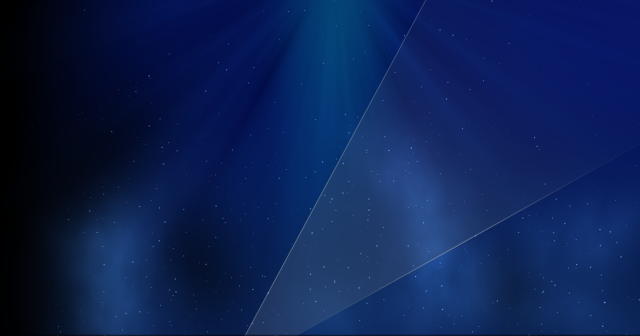
Write a WebGL 1 fragment shader that draws this background.

```glsl
precision highp float;
uniform vec2 u_resolution;

vec2 hash2(vec2 p) {
  vec2 q = vec2(dot(p, vec2(127.1, 311.7)), dot(p, vec2(269.5, 183.3)));
  return fract(sin(q) * 43758.5);
}

float gradientCorner(vec2 cell, vec2 offset, vec2 f) {
  return dot(hash2(cell + offset) * 2.0 - 1.0, f - offset);
}

float gradientNoise(vec2 p) {
  vec2 i = floor(p), f = fract(p);
  vec2 u = f * f * f * (f * (f * 6.0 - 15.0) + 10.0);
  float low = mix(gradientCorner(i, vec2(0, 0), f), gradientCorner(i, vec2(1, 0), f), u.x);
  float high = mix(gradientCorner(i, vec2(0, 1), f), gradientCorner(i, vec2(1, 1), f), u.x);
  return mix(low, high, u.y);
}

float fbm(vec2 p) {
  float sum = 0.0, gain = 0.6;
  for (int i = 0; i < 4; i++) {
    sum += gain * gradientNoise(p);
    p = mat2(1.6, 1.2, -1.2, 1.6) * p + 3.7;
    gain *= 0.5;
  }
  return sum;
}

// Soft ellipse turned counter-clockwise by tilt
float glow(vec2 p, vec2 center, vec2 radius, float tilt) {
  float c = cos(tilt), s = sin(tilt);
  vec2 d = mat2(c, -s, s, c) * (p - center) / radius;
  return exp(-dot(d, d));
}

float band(float x, float center, float width) {
  float d = (x - center) / width;
  return exp(-d * d);
}

// Scattered specks: one randomly placed star per occupied cell
float stars(vec2 p, float scale, float density) {
  vec2 cell = floor(p * scale);
  vec2 pick = hash2(cell + scale);
  vec2 center = (cell + 0.15 + 0.7 * hash2(cell + 41.3)) / scale;
  float radius = mix(0.0018, 0.0028, pick.y * pick.y);
  float speck = 1.0 - smoothstep(0.0, radius * 1.4, distance(p, center));
  return speck * step(pick.x, density) * (0.12 + 0.55 * pick.y * pick.y);
}

void main() {
  vec2 p = gl_FragCoord.xy / u_resolution * vec2(1.91, 1.0);

  // Night gradient, dark toward the left
  vec3 color = mix(vec3(0.028, 0.105, 0.27), vec3(0.010, 0.062, 0.30), smoothstep(0.1, 0.8, p.y));
  color += vec3(0.005, 0.01, 0.07) * glow(p, vec2(1.85, 0.85), vec2(0.6, 0.4), 0.0);
  color *= smoothstep(-0.02, 0.56, p.x);
  color *= 1.0 - 0.6 * glow(p, vec2(0.27, 0.50), vec2(0.34, 0.15), 0.75);
  color += vec3(0.003, 0.008, 0.025) * smoothstep(0.0, 0.2, p.x);

  // Light shafts fanning from above
  vec2 fromLamp = p - vec2(1.0, 1.13);
  float angle = atan(fromLamp.x, -fromLamp.y);
  float reach = length(fromLamp);
  float shaft = gradientNoise(vec2(angle * 7.0, 2.4)) + 0.6 * gradientNoise(vec2(angle * 21.0, 8.6));
  shaft += 0.5 * band(angle, -0.80, 0.12) + 0.5 * band(angle, 0.62, 0.10) - 0.3 * band(angle, -0.5, 0.1);
  color += vec3(0.01, 0.045, 0.075) * shaft * smoothstep(0.08, 0.35, reach) * exp(-1.6 * reach * reach);
  color += vec3(0.0, 0.17, 0.10) * glow(p, vec2(1.01, 1.0), vec2(0.14, 0.42), 0.0);
  float beam = smoothstep(0.78, 0.91, p.x) * (1.0 - smoothstep(1.0, 1.25, p.x));
  color += vec3(0.0, 0.05, 0.065) * beam * band(p.y, 0.55, 0.45);
  color += vec3(0.0, 0.02, 0.045) * glow(p, vec2(0.80, 0.42), vec2(0.22, 0.3), 0.0);

  // Drifting clouds around dark hollows
  vec2 drift = p + 0.05 * vec2(fbm(p * 4.0 + 5.0), fbm(p * 4.0 + 19.0));
  float cloud = 0.95 * glow(drift, vec2(0.33, 0.13), vec2(0.14, 0.24), 0.15);
  cloud += 0.30 * glow(drift, vec2(0.42, 0.36), vec2(0.09, 0.20), -0.75);
  cloud += 0.90 * glow(drift, vec2(1.28, 0.37), vec2(0.11, 0.20), 0.45);
  cloud += 0.35 * glow(drift, vec2(1.17, 0.50), vec2(0.07, 0.14), 0.75);
  cloud += 0.70 * glow(drift, vec2(1.29, 0.15), vec2(0.16, 0.18), -0.3);
  cloud += 0.50 * glow(drift, vec2(0.97, 0.04), vec2(0.14, 0.12), 0.0);
  cloud += 0.55 * glow(drift, vec2(1.75, 0.31), vec2(0.20, 0.13), 0.25);
  cloud += 0.40 * glow(drift, vec2(1.67, 0.07), vec2(0.27, 0.11), -0.2);
  cloud *= clamp(1.0 + 0.9 * fbm(p * vec2(7.0, 5.0)), 0.4, 1.4);
  color *= 1.0 - 0.45 * glow(drift, vec2(0.59, 0.22), vec2(0.13, 0.18), 0.0);
  color *= 1.0 - 0.3 * glow(drift, vec2(1.53, 0.13), vec2(0.10, 0.13), 0.5);
  color += vec3(0.085, 0.165, 0.25) * cloud;

  // Translucent wedge between two slanted edges
  float steepEdge = dot(p - vec2(0.731, 0.0), vec2(0.880, -0.475));
  float shallowEdge = dot(p - vec2(0.883, 0.0), vec2(-0.487, 0.874));
  float wedge = smoothstep(-0.002, 0.002, steepEdge) * smoothstep(-0.002, 0.002, shallowEdge);
  float haze = 1.0 - smoothstep(0.15, 1.25, distance(p, vec2(0.90, 0.10)));
  color = mix(color, vec3(0.28, 0.36, 0.48), wedge * (0.03 + 0.33 * haze));

  // Fine bright rims
  float steepRim = 1.0 - smoothstep(0.0, 0.0032, abs(steepEdge));
  float shallowRim = 1.0 - smoothstep(0.0, 0.0032, abs(shallowEdge));
  shallowRim *= step(0.883, p.x) * (0.04 + 0.50 * band(p.x, 1.36, 0.25));
  steepRim *= 0.28 + 0.20 * band(p.x, 0.88, 0.25);
  color = mix(color, vec3(0.58, 0.62, 0.64), max(steepRim, shallowRim));

  // Faint stars, thicker in the lower sky
  float density = mix(0.34, 0.08, smoothstep(0.3, 0.95, p.y)) * smoothstep(0.08, 0.4, p.x);
  density *= 1.0 - 0.7 * smoothstep(1.3, 1.6, p.x) * smoothstep(0.3, 0.5, p.y);
  float sparkle = 0.0;
  for (int i = 0; i < 3; i++) {
    float layer = float(i);
    sparkle += stars(p + layer * 0.37, 17.0 + 6.0 * layer, density);
  }
  color += vec3(0.40, 0.50, 0.60) * sparkle;

  color *= mix(0.5, 1.0, smoothstep(0.0, 0.007, p.y));
  gl_FragColor = vec4(clamp(color, 0.0, 1.0), 1.0);
}
```
